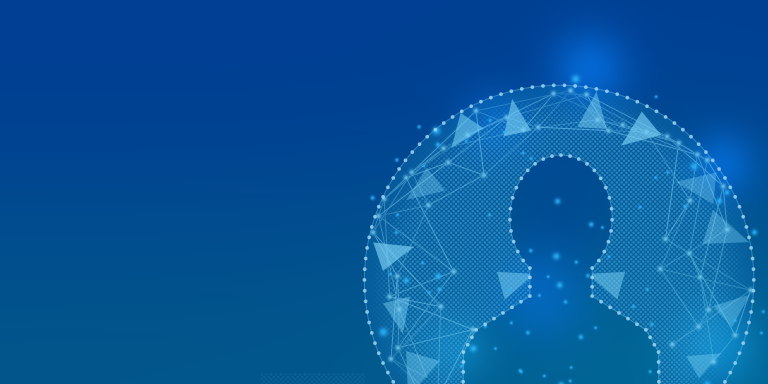
This background is drawn by a WebGL 1 fragment shader. Its source:

```glsl
precision highp float;
uniform vec2 u_resolution;

// Layout, in units of the canvas height
const vec2 CENTER = vec2(1.456, 0.271);
const float RADIUS = 0.507;
const float BUST_X = 1.461;
const float HEAD_Y = 0.432;
const vec2 HEAD = vec2(0.133, 0.164);
const vec2 NECK_TOP = vec2(0.081, 0.302);
const vec2 NECK = vec2(0.081, 0.229);
const vec2 SHOULDER = vec2(0.221, 0.141);
const vec2 ARM = vec2(0.254, 0.083);
const vec2 ARM_END = vec2(0.255, -0.02);
const float HEAD_ARC = 2.486;
const float RIM_BEADS = 114.0;
const float BEAD_GAP = 0.026;
const float BEAD_SIZE = 0.0048;
const float LINE_WIDTH = 0.0012;
const float HALFTONE_PITCH = 0.0125;
const float ARCH_START = -0.6;
const float ARCH_SPAN = 4.34;
const int NODES = 46;
const int SHARDS = 12;
const int SPARKS = 80;

// Palette
const vec3 SKY = vec3(0.0, 0.247, 0.575);
const vec3 DEEP = vec3(0.005, 0.335, 0.545);
const vec3 TEAL = vec3(0.0, 0.42, 0.60);
const vec3 PANEL = vec3(0.03, 0.39, 0.64);
const vec3 BLUE_GLOW = vec3(0.02, 0.45, 0.90);
const vec3 CYAN_GLOW = vec3(0.06, 0.62, 0.88);
const vec3 DOT = vec3(0.23, 0.62, 0.82);
const vec3 WIRE = vec3(0.48, 0.82, 0.96);
const vec3 BEAD = vec3(0.66, 0.86, 0.97);
const vec3 SPARK = vec3(0.18, 0.72, 1.0);

float hash(float n) {
  n = fract(n * 0.1031);
  n *= n + 33.33;
  n *= n + n;
  return fract(n);
}

// Coverage of a shape whose signed depth is d
float cover(float d) { return clamp(d * u_resolution.y + 0.5, 0.0, 1.0); }

float glow(vec2 p, vec2 c, float r) {
  vec2 d = (p - c) / r;
  return exp(-dot(d, d));
}

vec2 polar(float a, float r) { return CENTER + RADIUS * r * vec2(cos(a), sin(a)); }

float along(vec2 p, vec2 a, vec2 b) {
  return clamp(dot(p - a, b - a) / dot(b - a, b - a), 0.0, 1.0);
}

float segment(vec2 p, vec2 a, vec2 b) { return length(p - mix(a, b, along(p, a, b))); }

float beads(vec2 p, vec2 a, vec2 b) {
  float n = floor(length(b - a) / BEAD_GAP + 0.5);
  return length(p - mix(a, b, floor(along(p, a, b) * n + 0.5) / n));
}

float bustHalfWidth(float y) {
  float k = (y - HEAD_Y) / HEAD.y;
  float head = HEAD.x * sqrt(max(0.0, 1.0 - k * k));
  float slope = mix(SHOULDER.x, NECK.x, clamp((y - SHOULDER.y) / (NECK.y - SHOULDER.y), 0.0, 1.0));
  float arm = mix(ARM.x, SHOULDER.x, clamp((y - ARM.y) / (SHOULDER.y - ARM.y), 0.0, 1.0));
  float body = y < SHOULDER.y ? arm : slope;
  return max(head, body * step(y, HEAD_Y));
}

// Distances to the bust outline (x) and to its beads (y)
vec2 bustOutline(vec2 q) {
  vec2 k = (q - vec2(0.0, HEAD_Y)) / HEAD;
  float gap = HEAD_ARC / 14.0;
  float a = min(atan(k.x, k.y), HEAD_ARC);
  float s = floor(a / gap + 0.5) * gap;
  vec2 base = vec2(0.0, HEAD_Y);
  float line = length(q - base - HEAD * vec2(sin(a), cos(a)));
  float bead = length(q - base - HEAD * vec2(sin(s), cos(s)));
  line = min(line, min(segment(q, NECK_TOP, NECK), segment(q, NECK, SHOULDER)));
  line = min(line, min(segment(q, SHOULDER, ARM), segment(q, ARM, ARM_END)));
  bead = min(bead, min(beads(q, NECK_TOP, NECK), beads(q, NECK, SHOULDER)));
  bead = min(bead, min(beads(q, SHOULDER, ARM), beads(q, ARM, ARM_END)));
  return vec2(line, bead);
}

// Mesh node on the arch, kept outside the bust
vec2 node(float i) {
  float a = ARCH_START + ARCH_SPAN * (i + hash(i + 7.0)) / float(NODES);
  float inner = 0.30 + 0.36 * abs(sin(a));
  return polar(a, mix(inner, 0.99, sqrt(hash(i * 3.7 + 19.0))));
}

float side(vec2 p, vec2 a, vec2 b) {
  vec2 e = normalize(b - a), d = p - a;
  return e.x * d.y - e.y * d.x;
}

// Signed depth inside a triangle of uneven corners
float shard(vec2 p, vec2 c, float size, float seed) {
  float t = 6.283 * hash(seed);
  vec2 a = c + size * vec2(cos(t), sin(t));
  vec2 b = c + size * vec2(cos(t + 1.7), sin(t + 1.7));
  vec2 d = c + size * 1.2 * vec2(cos(t + 3.9), sin(t + 3.9));
  return min(side(p, a, b), min(side(p, b, d), side(p, d, a)));
}

float halftone(vec2 p) {
  vec2 g = vec2(p.x + p.y, p.x - p.y) / HALFTONE_PITCH;
  return cover(0.0032 - length(fract(g) - 0.5) * HALFTONE_PITCH * 0.707);
}

void main() {
  vec2 p = gl_FragCoord.xy / u_resolution.y;
  vec2 q = vec2(abs(p.x - BUST_X), p.y);
  float r = length(p - CENTER);
  float bust = cover(bustHalfWidth(p.y) - q.x);
  float ring = cover(RADIUS - r) * (1.0 - bust);

  // Backdrop and panel
  vec3 col = mix(DEEP, SKY, smoothstep(0.0, 0.9, p.y));
  col = mix(col, TEAL, 0.75 * glow(p, vec2(1.7, -0.1), 0.6));
  col = mix(col, PANEL, 0.6 * ring);
  col = mix(col, SKY, 0.4 * bust * glow(p, vec2(BUST_X, 0.43), 0.15));

  // Soft lights
  col = mix(col, BLUE_GLOW, 0.75 * glow(p, vec2(1.536, 0.82), 0.10));
  col = mix(col, BLUE_GLOW, 0.70 * glow(p, vec2(1.88, 0.57), 0.085));
  col = mix(col, BLUE_GLOW, 0.50 * glow(p, vec2(1.29, 0.675), 0.09));
  col = mix(col, BLUE_GLOW, 0.50 * glow(p, vec2(1.406, 0.23), 0.12));
  col = mix(col, CYAN_GLOW, 0.65 * glow(p, vec2(1.862, 0.10), 0.11));
  col = mix(col, CYAN_GLOW, 0.50 * glow(p, vec2(1.185, 0.09), 0.09));

  // Halftone, with a faint strip on the floor
  float strip = step(0.68, p.x) * step(p.x, 0.95) * step(p.y, 0.028);
  col = mix(col, DOT, halftone(p) * (0.65 * ring * smoothstep(RADIUS, 0.4, r) + 0.15 * strip));

  // Wire mesh
  float wire = 0.0, knot = 0.0;
  for (int i = 0; i < NODES; i++) {
    float n = float(i);
    vec2 a = node(n);
    float d = min(segment(p, a, node(n + 2.0)), segment(p, a, node(n + 5.0)));
    wire = max(wire, cover(LINE_WIDTH - d) * mix(0.35, 0.75, hash(n + 51.0)));
    knot = max(knot, glow(p, a, 0.007));
  }
  col = mix(col, WIRE, ring * max(0.8 * wire, 0.8 * knot));

  // Glass shards
  for (int i = 0; i < SHARDS; i++) {
    float n = float(i);
    float a = -0.52 + 0.385 * n + 0.12 * (hash(n + 3.0) - 0.5);
    float d = shard(p, polar(a, 0.82 + 0.1 * hash(n + 11.0)), 0.04 + 0.025 * hash(n + 23.0), n + 31.0);
    col = mix(col, WIRE, ring * cover(d) * mix(0.35, 0.7, hash(n + 41.0)));
  }
  col = mix(col, WIRE, 0.5 * ring * cover(shard(q, vec2(0.125, 0.265), 0.05, 5.0)));

  // Sparks
  for (int i = 0; i < SPARKS; i++) {
    float n = float(i);
    vec2 c = polar(6.283 * hash(n + 101.0), 1.08 * sqrt(hash(n * 1.7 + 211.0)));
    float size = mix(0.004, 0.011, pow(hash(n + 307.0), 3.0));
    col = mix(col, SPARK, 0.85 * glow(p, c, size));
  }

  // Beaded rim and bust outline
  float gap = 6.28318 / RIM_BEADS;
  float a = floor(atan(p.y - CENTER.y, p.x - CENTER.x) / gap + 0.5) * gap;
  vec2 edge = bustOutline(q);
  float line = min(edge.x, abs(r - RADIUS));
  float bead = min(edge.y, length(p - polar(a, 1.0)));
  col = mix(col, WIRE, 0.4 * cover(LINE_WIDTH - line));
  col = mix(col, BEAD, 0.8 * cover(BEAD_SIZE - bead));

  gl_FragColor = vec4(col, 1.0);
}
```
